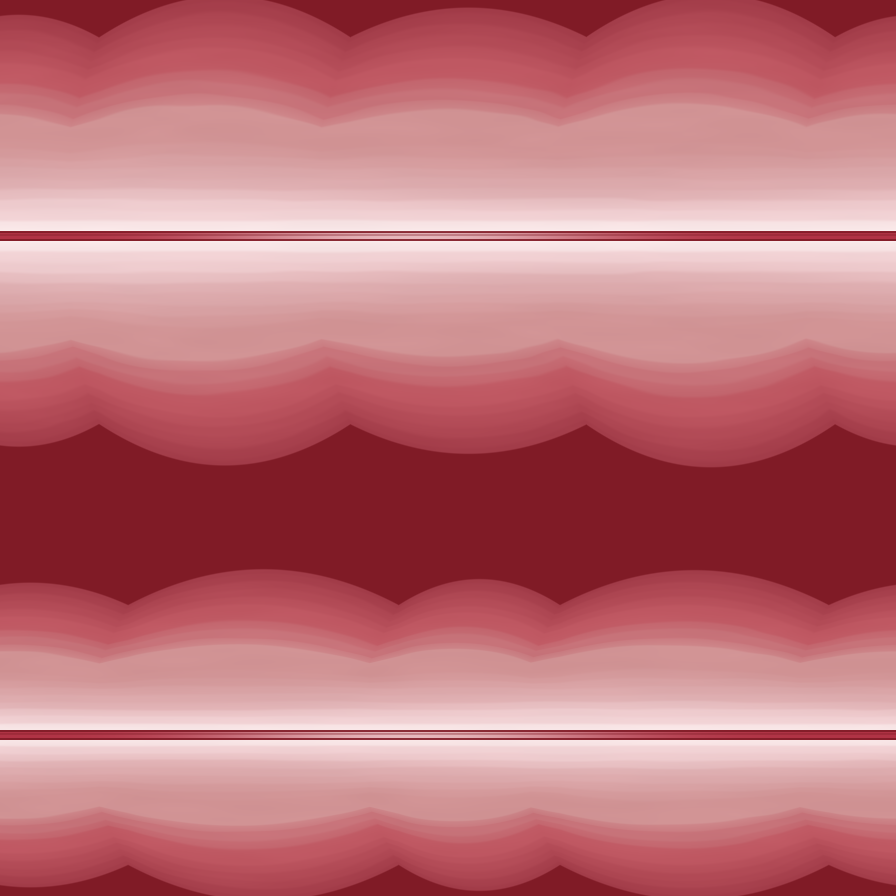
A WebGL 1 fragment shader for this pattern:

```glsl
precision highp float;
uniform vec2 u_resolution;

const float TAU = 6.2831853;
const float BAND_SPLIT = 0.42;      // height dividing the two bands
const float UPPER_RAIL = 0.7365;
const float LOWER_RAIL = 0.1797;
const float UPPER_BASE = 0.216;     // half height at the cusps
const float LOWER_BASE = 0.145;
const float UPPER_LEAN = 0.006;     // extra height above the upper rail
const vec4 UPPER_CENTERS = vec4(0.251, 0.523, 0.793, 0.021);
const vec4 UPPER_WIDTHS = vec4(0.140, 0.132, 0.139, 0.089);
const vec4 UPPER_RISES = vec4(0.046, 0.033, 0.048, 0.025);
const vec4 LOWER_CENTERS = vec4(0.294, 0.535, 0.775, 0.034);
const vec4 LOWER_WIDTHS = vec4(0.151, 0.090, 0.150, 0.109);
const vec4 LOWER_RISES = vec4(0.040, 0.029, 0.039, 0.025);
const float CUSP_DRIFT = 0.065;     // sideways slip of the inner layers
const float STRATA = 21.0;
const float RAIL_HALF = 0.0055;
const float RAIL_LINE = 0.0011;

const vec3 GAP = vec3(0.502, 0.106, 0.149);
const vec3 RIM = vec3(0.635, 0.235, 0.285);
const vec3 ROSE = vec3(0.695, 0.290, 0.335);
const vec3 CORAL = vec3(0.750, 0.345, 0.385);
const vec3 DUSTY = vec3(0.780, 0.450, 0.475);
const vec3 BLUSH = vec3(0.818, 0.575, 0.580);
const vec3 PETAL = vec3(0.870, 0.680, 0.690);
const vec3 PALE = vec3(0.940, 0.810, 0.820);
const vec3 GLOW = vec3(0.985, 0.935, 0.935);
const vec3 RAIL_RED = vec3(0.690, 0.200, 0.270);

// Height of the tallest lobe above the cusps, wrapping in x
float lobeRise(float x, vec4 centers, vec4 widths, vec4 rises) {
  vec4 t = (fract(x - centers + 0.5) - 0.5) / widths;
  vec4 h = rises * (1.0 - t * t);
  return max(max(h.x, h.y), max(h.z, h.w));
}

// Long horizontal brush streaks from layered, warped sines
float streaks(vec2 p) {
  float warp = sin(TAU * p.x * 2.0 + 9.0 * p.y) + 0.6 * sin(TAU * p.x * 5.0 - 23.0 * p.y);
  float s = sin(67.0 * p.y + 1.6 * warp);
  s += 0.6 * sin(151.0 * p.y + TAU * p.x * 3.0 - 1.3 * warp);
  s += 0.4 * sin(317.0 * p.y - TAU * p.x * 4.0 + 2.1 * warp);
  return 0.5 * s;
}

// Partly flattened steps, so the ramp reads as overlapping layers
float layered(float q) {
  float s = q * STRATA;
  float stepped = floor(s) + smoothstep(0.30, 0.70, fract(s));
  return mix(q, stepped / STRATA, 0.65);
}

// Colour from the rail (0) to the scalloped edge (1)
vec3 ramp(float q) {
  vec3 c = mix(GLOW, PALE, smoothstep(0.01, 0.11, q));
  c = mix(c, PETAL, smoothstep(0.10, 0.24, q));
  c = mix(c, BLUSH, smoothstep(0.20, 0.44, q));
  c = mix(c, DUSTY, smoothstep(0.535, 0.60, q));
  c = mix(c, CORAL, smoothstep(0.62, 0.73, q));
  c = mix(c, ROSE, smoothstep(0.74, 0.88, q));
  return mix(c, RIM, smoothstep(0.86, 1.0, q));
}

void main() {
  vec2 uv = gl_FragCoord.xy / u_resolution;
  float px = 1.0 / u_resolution.y;

  // Select the band
  bool upper = uv.y > BAND_SPLIT;
  float y = uv.y - (upper ? UPPER_RAIL : LOWER_RAIL);
  float base = upper ? UPPER_BASE : LOWER_BASE;
  vec4 centers = upper ? UPPER_CENTERS : LOWER_CENTERS;
  vec4 widths = upper ? UPPER_WIDTHS : LOWER_WIDTHS;
  vec4 rises = upper ? UPPER_RISES : LOWER_RISES;
  float d = abs(y);

  // Scalloped outline
  float lean = upper ? UPPER_LEAN * sign(y) : 0.0;
  float edge = base + lean + lobeRise(uv.x, centers, widths, rises);
  float q = d / edge;

  // Inner layers drift sideways and flatten towards the rail
  float drift = CUSP_DRIFT * clamp(1.0 - q, 0.0, 0.5);
  float inner = base + lean + lobeRise(uv.x + drift, centers, widths, rises);
  inner = mix(base + 0.028, inner, smoothstep(0.25, 0.52, q));
  q = d / inner;

  // Uneven brushwork and a slow change of light along the band
  float brush = streaks(vec2(uv.x, d + (upper ? 0.0 : 0.37)));
  float light = sin(TAU * uv.x + (upper ? 0.6 : 3.6));
  float inside = smoothstep(0.04, 0.20, q) * (1.0 - smoothstep(0.35, 0.55, q));
  q = layered(q + 0.009 * brush * smoothstep(0.0, 0.15, q)) - 0.025 * light * inside;
  vec3 flesh = ramp(q) + 0.008 * brush;
  vec3 color = mix(flesh, GAP, smoothstep(-px, px, d - edge));

  // Rail: two dark lines around a core that shines mid-way
  float shine = 0.5 - 0.5 * cos(TAU * (uv.x + 0.04));
  vec3 core = mix(RAIL_RED, PALE, 0.85 * shine * shine);
  core = mix(core, GAP, 0.45 * (1.0 - smoothstep(0.0, 0.0018, abs(y - 0.0012))));
  color = mix(color, core, 1.0 - smoothstep(-0.5 * px, 0.5 * px, d - RAIL_HALF));
  float line = abs(d - RAIL_HALF + RAIL_LINE) - RAIL_LINE;
  color = mix(color, GAP, 0.9 * (1.0 - smoothstep(-0.5 * px, 0.5 * px, line)));

  gl_FragColor = vec4(color, 1.0);
}
```
